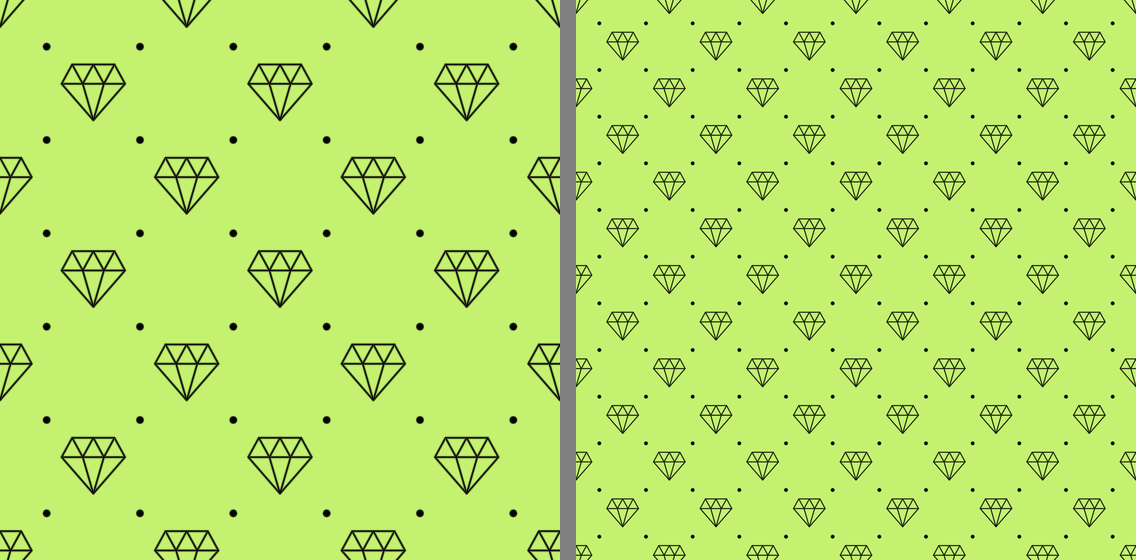
Left, the tile; right, the same tile 2 across and 2 down.
This pattern is drawn by a three.js fragment shader. Its source:

```glsl
// Line-drawn gems in staggered rows with small dots between them, on lime green.
#define REPEATS 3.0        // cells across and down, two gems per cell
#define CELL 256.0         // length units per cell
#define LINE_WIDTH 2.6
#define DOT_RADIUS 5.2
#define SOFTNESS 1.3       // half width of the edge blend
#define GIRDLE_HALF 43.5   // half width at the widest line
#define CROWN_HEIGHT 26.5
#define PAVILION_DEPTH 50.0
#define GIRDLE_LEVEL 0.551 // height of the widest line within a cell
#define GROUND vec3(0.77, 0.95, 0.44)
#define INK vec3(0.015, 0.02, 0.01)

varying vec2 vUv;

float segment(vec2 p, vec2 a, vec2 b) {
  vec2 ab = b - a;
  return length(p - a - ab * clamp(dot(p - a, ab) / dot(ab, ab), 0.0, 1.0));
}

// Offset from the nearest point of a unit lattice
vec2 wrapCentered(vec2 p) {
  return fract(p + 0.5) - 0.5;
}

// Distance to the gem's center lines, origin in the middle of the girdle
float gemLines(vec2 p) {
  p.x = abs(p.x);
  vec2 side = vec2(GIRDLE_HALF, 0.0);
  vec2 facet = side / 3.0;
  vec2 shoulder = vec2(GIRDLE_HALF * 2.0 / 3.0, CROWN_HEIGHT);
  vec2 top = vec2(0.0, CROWN_HEIGHT);
  vec2 tip = vec2(0.0, -PAVILION_DEPTH);

  // Crown
  float d = segment(p, top, shoulder);
  d = min(d, segment(p, shoulder, side));
  d = min(d, segment(p, shoulder, facet));
  d = min(d, segment(p, facet, top));
  // Girdle and pavilion
  d = min(d, segment(p, vec2(0.0), side));
  d = min(d, segment(p, side, tip));
  return min(d, segment(p, facet, tip));
}

void main() {
  vec2 cell = vUv * REPEATS;

  // Dots on a grid twice as fine as the cells
  vec2 dotOffset = wrapCentered(cell * 2.0 - 0.5) * 0.5 * CELL;
  float d = length(dotOffset) - DOT_RADIUS;

  // Two gem lattices, shifted by half a cell
  for (int i = 0; i < 2; i++) {
    vec2 center = vec2(0.5, GIRDLE_LEVEL) + 0.5 * float(i);
    vec2 p = wrapCentered(cell - center) * CELL;
    d = min(d, gemLines(p) - 0.5 * LINE_WIDTH);
  }

  // Blend at least as wide as the sampling step
  float blend = max(SOFTNESS, 0.7 * fwidth(vUv.x) * REPEATS * CELL);
  float ink = 1.0 - smoothstep(-blend, blend, d);
  gl_FragColor = vec4(mix(GROUND, INK, ink), 1.0);
}
```
